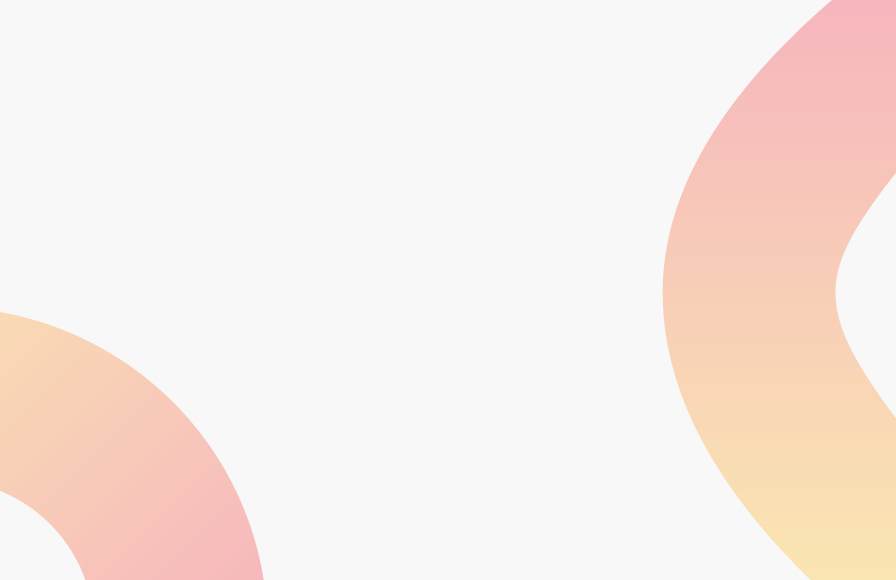
This background is drawn by a Shadertoy shader. Its source:

```glsl
// Two thick pastel arcs on a near-white ground: a bowed band entering from
// the right and a ring corner at the lower left. Each band is the overlap of
// two signed edge fields, filled with a yellow-to-pink linear gradient.

const vec3 PAPER  = vec3(0.972);
const vec3 YELLOW = vec3(0.980, 0.902, 0.696);
const vec3 PINK   = vec3(0.965, 0.712, 0.741);

// Antialiased coverage of the region where the field is negative
float coverage(float field) {
    float pixel = length(vec2(dFdx(field), dFdy(field)));
    return clamp(0.5 - field / max(pixel, 1e-5), 0.0, 1.0);
}

// Band opening to the right: parabolic outer edge, hyperbolic inner edge
float bowedBand(vec2 p) {
    float rise = p.y - 0.496;
    rise *= rise < 0.0 ? 0.95 : 1.0;   // the lower arm opens a little less
    float bend = rise * rise;
    float outerX = 1.136 + 1.142 * bend;
    float innerX = 1.298 + sqrt(0.018 + 0.909 * bend);
    return coverage(outerX - p.x) * coverage(p.x - innerX);
}

// Circular ring centred just outside the lower left corner
float cornerRing(vec2 p) {
    float radius = length(p - vec2(-0.098, -0.086));
    return coverage(radius - 0.5567) * coverage(0.259 - radius);
}

void mainImage(out vec4 fragColor, in vec2 fragCoord) {
    // Canvas height is 1, width is 1.536
    vec2 p = fragCoord / iResolution.xy * vec2(1.536, 1.0);

    // Vertical fade on the right, diagonal fade at the lower left
    vec3 bandColor = mix(YELLOW, PINK, p.y);
    float diagonal = clamp(0.777 * (p.x + 1.0 - p.y) - 0.178, 0.0, 1.0);
    vec3 ringColor = mix(YELLOW, PINK, diagonal);

    vec3 color = mix(PAPER, bandColor, bowedBand(p));
    color = mix(color, ringColor, cornerRing(p));
    fragColor = vec4(color, 1.0);
}
```
